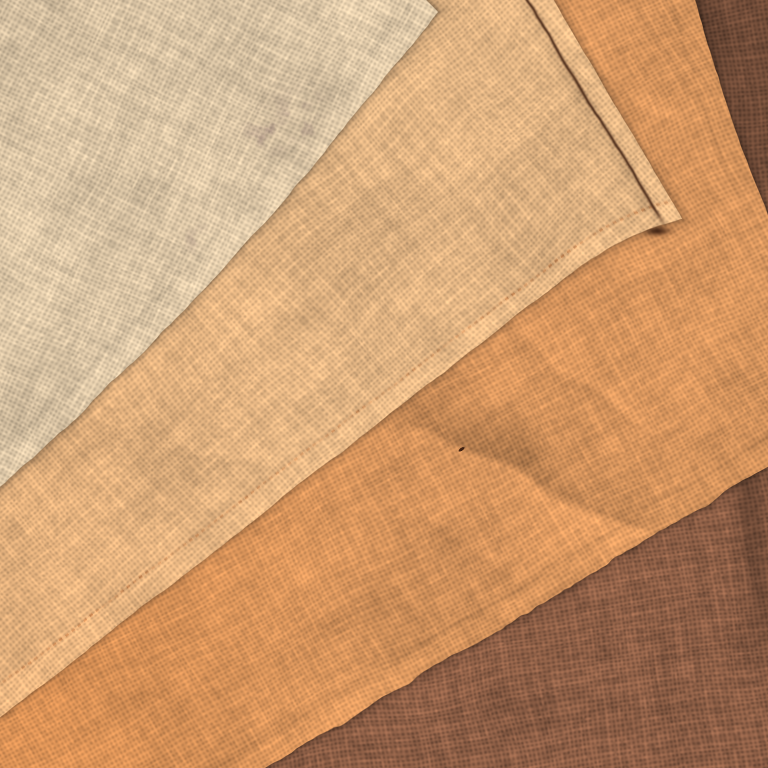
A Shadertoy shader for this texture:

```glsl
// Four overlapping sheets of sunlit linen: cream, tan and orange on brown.
const vec3 CREAM  = vec3(0.855, 0.77, 0.645);
const vec3 TAN    = vec3(0.875, 0.70, 0.51);
const vec3 ORANGE = vec3(0.83, 0.575, 0.36);
const vec3 BROWN  = vec3(0.545, 0.365, 0.27);
const vec3 STAIN  = vec3(0.50, 0.40, 0.40);
const vec3 GAP    = vec3(0.25, 0.13, 0.07);
const float THREADS = 172.0;      // threads across the canvas
const float STITCHES = 85.0;      // stitches across the canvas
const float WEAVE_DEPTH = 0.10;
const float WRINKLE_DEPTH = 0.17;
const float SHADOW_WIDTH = 0.004;
const float TAU = 6.28318;

float hash(vec2 p) {
    return fract(sin(dot(p, vec2(127.1, 311.7))) * 43758.5453);
}

float noise(vec2 p) {
    vec2 i = floor(p), f = fract(p);
    f = f * f * (3.0 - 2.0 * f);
    return mix(mix(hash(i), hash(i + vec2(1, 0)), f.x),
               mix(hash(i + vec2(0, 1)), hash(i + vec2(1, 1)), f.x), f.y);
}

float fbm(vec2 p) {
    float sum = 0.0, amp = 0.5;
    for (int i = 0; i < 4; i++) {
        sum += amp * noise(p);
        p = mat2(1.6, 1.2, -1.2, 1.6) * p + 7.3;
        amp *= 0.5;
    }
    return sum;
}

vec2 rotate(vec2 p, float a) {
    return vec2(cos(a) * p.x + sin(a) * p.y, cos(a) * p.y - sin(a) * p.x);
}

// Crossed threads with pinholes between them, short slubs and grain
float weave(vec2 p, float angle) {
    vec2 t = THREADS * (rotate(p, angle) + 0.012 * vec2(noise(p * 9.0), noise(p * 9.0 + 31.0)));
    t += 0.5 * vec2(noise(t * vec2(0.4, 0.1)), noise(t * vec2(0.1, 0.4) + 9.0));
    vec2 wave = cos(TAU * t);
    float pinhole = 0.25 * (1.0 - wave.x) * (1.0 - wave.y) - 0.25;
    float slub = noise(t * vec2(1.0, 0.13)) + noise(t * vec2(0.13, 1.0) + 50.0) - 1.0;
    return 0.25 * (wave.x + wave.y) - 0.6 * pinhole + 0.85 * slub + 1.1 * (noise(t * 1.5) - 0.5);
}

// Brightness of a sheet: weave plus soft wrinkles
float linen(vec2 p, float angle, float seed, float roughness) {
    vec2 q = rotate(p, 0.65);
    float folds = 0.8 * fbm(q * vec2(5.0, 8.0) + seed) + 0.6 * fbm(q * vec2(15.0, 26.0) + seed) - 0.66;
    return 1.0 + WEAVE_DEPTH * weave(p, angle) + WRINKLE_DEPTH * roughness * folds;
}

// Fold from a to b: light on its left side, dark on its right
float crease(vec2 p, vec2 a, vec2 b, float width) {
    vec2 ab = b - a, ap = p - a;
    float along = dot(ap, ab) / dot(ab, ab);
    float side = (ab.x * ap.y - ab.y * ap.x) / length(ab) + 0.02 * (noise(p * 18.0) - 0.5);
    float ends = smoothstep(-0.1, 0.2, along) * smoothstep(1.1, 0.7, along);
    return ends * clamp(side / 0.006, -1.0, 1.0) * exp(-abs(side) / width);
}

float spot(vec2 p, vec2 center, float radius) {
    return exp(-dot(p - center, p - center) / (radius * radius));
}

float line(float d, float width) {
    return exp(-d * d / (width * width));
}

// Lay a sheet over the layers below, with a contact shadow outside its edge
vec3 lay(vec3 under, vec3 sheet, float d, float strength) {
    float soft = 0.8 / iResolution.y;
    under *= 1.0 - strength * exp(-max(-d, 0.0) / SHADOW_WIDTH);
    return mix(under, sheet, smoothstep(-soft, soft, d));
}

void mainImage(out vec4 fragColor, in vec2 fragCoord) {
    vec2 p = fragCoord / iResolution.xy;
    float drop = 1.0 - p.y;
    float wobble = 0.005 * (noise(p * 22.0) - 0.5) + 0.002 * (noise(p * 90.0) - 0.5);

    // Brown ground, darker at the top and in a fold on the right
    vec3 color = BROWN * (linen(p, 0.15, 3.0, 0.5) + 0.06 * weave(p, 0.15));
    color *= 1.0 - 0.2 * smoothstep(0.5, 0.9, p.y);
    color *= 1.0 - 0.22 * line(p.x - 0.985 + 0.12 * (p.y - 0.28), 0.022) * smoothstep(0.1, 0.25, p.y);

    // Orange sheet
    float low = (p.y - 0.6 * (p.x - 0.352) - 0.003) * 0.857 + wobble * 1.3;
    float right = (0.905 + 0.27 * drop + 0.25 * drop * drop - p.x) * 0.95 + wobble * 0.5;
    float shade = linen(p, 0.5, 11.0, 1.1);
    shade += 0.13 * crease(p, vec2(0.86, 0.30), vec2(0.50, 0.455), 0.03);
    shade += 0.10 * crease(p, vec2(0.67, 0.57), vec2(0.85, 0.43), 0.010);
    shade += 0.06 * crease(p, vec2(0.55, 0.34), vec2(0.70, 0.22), 0.025);
    shade += 0.06 * crease(p, vec2(0.74, 0.93), vec2(0.91, 0.82), 0.02);
    shade -= 0.10 * spot(rotate(p - vec2(0.63, 0.425), -0.4) * vec2(0.6, 1.5), vec2(0), 0.065);
    shade -= 0.12 * line(low - 0.033, 0.004) * noise(p * 25.0);
    shade += 0.05 * line(low - 0.016, 0.013) - 0.05 * line(right - 0.03, 0.003);
    vec3 sheet = ORANGE * shade * mix(vec3(1.02, 0.98, 0.92), vec3(1), smoothstep(0.0, 0.6, p.x));
    vec2 fleck = rotate(p - vec2(0.601, 0.415), 0.6) * vec2(0.7, 1.6);
    sheet = mix(sheet, GAP, smoothstep(0.004, 0.002, length(fleck)));
    color = lay(color, sheet, min(low, right), 0.35);
    color = mix(color, GAP, 0.9 * spot((p - vec2(0.856, 0.699)) * vec2(0.5, 1.3), vec2(0), 0.007));

    // Tan sheet with a stitched lower hem and a folded right hem
    float bend = max(p.x - 0.73, 0.0);
    low = (p.y - 0.065 - 0.78 * p.x + 1.7 * bend * bend) * 0.788 + wobble * 0.5;
    right = (0.72 + 0.59 * drop - p.x) * 0.861 + wobble * 0.3;
    float seam = low - mix(0.034, 0.020, p.x);
    float dash = smoothstep(-0.3, 0.5, sin(TAU * STITCHES * (p.x + 0.6 * p.y))) * noise(p * 60.0);
    float fold = (0.686 + 0.61 * drop - p.x) * 0.854 + wobble * 0.6;
    shade = linen(p, 0.72, 23.0, 1.0) + 0.04 * smoothstep(0.004, -0.004, seam);
    shade += 0.05 * line(right - 0.010, 0.008) - 0.06 * line(fold - 0.008, 0.007);
    shade += 0.05 * crease(p, vec2(0.22, 0.41), vec2(0.38, 0.40), 0.02);
    sheet = TAN * shade * mix(vec3(1.01, 0.98, 0.95), vec3(1), smoothstep(0.0, 0.5, p.x));
    sheet *= 1.0 - vec3(0.12, 0.22, 0.3) * line(seam, 0.0019) * (0.2 + 1.1 * dash);
    sheet = mix(sheet, GAP, 0.8 * line(fold, 0.0022) * smoothstep(0.70, 0.73, p.y));
    color = lay(color, sheet, min(low, right), 0.28);

    // Cream sheet with a pale hem and faint stains
    low = p.y - 0.366 - 0.88 * p.x - 0.36 * p.x * p.x;
    low = low / length(vec2(1.0, 0.88 + 0.72 * p.x)) + wobble * 0.7;
    shade = linen(p, 1.1, 41.0, 0.9) - 0.04 * smoothstep(0.35, 0.0, length(p - vec2(0, 1)));
    shade += 0.04 * line(low - 0.013, 0.012) - 0.07 * line(low - 0.035, 0.003) * noise(p * 40.0);
    float stain = spot(p, vec2(0.345, 0.825), 0.022) + spot(p, vec2(0.39, 0.845), 0.028)
                + 0.7 * spot(p, vec2(0.262, 0.69), 0.018);
    sheet = mix(CREAM * shade, STAIN, 0.5 * stain * smoothstep(0.35, 0.75, fbm(p * 65.0)));
    color = lay(color, sheet, min(low, (1.555 - p.x - p.y) * 0.707), 0.32);

    fragColor = vec4(clamp(color, 0.0, 1.0), 1.0);
}
```
